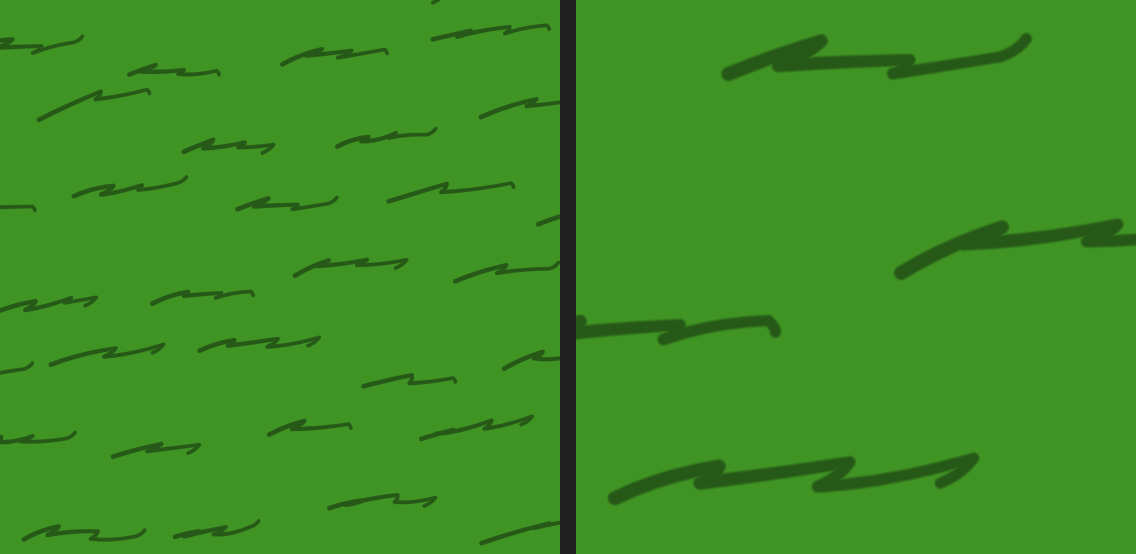
Left: the whole. Right: its middle third, enlarged.
Give the GLSL for this texture, as a WebGL 2 fragment shader.

```glsl
#version 300 es
precision highp float;
// Scattered dark green zigzag grass strokes, drawn as if by brush on a flat green lawn.

uniform vec2 u_resolution;
out vec4 fragColor;

const vec3 LAWN = vec3(0.25, 0.58, 0.14);
const vec3 INK = vec3(0.15, 0.35, 0.09);
const vec2 CELL = vec2(0.27, 0.141);
const float HALF_WIDTH = 0.0039;
const int CURVE_STEPS = 5;

// Sine-free hash of a cell and a salt, 0 to 1
float hash(vec2 cell, float salt) {
    vec3 q = fract(vec3(cell.xyx) * vec3(0.1031, 0.1030, 0.0973) + salt * 0.137);
    q += dot(q, q.yzx + 33.33);
    return fract((q.x + q.y) * q.z);
}

float hashRange(vec2 cell, float salt, float low, float high) {
    return mix(low, high, hash(cell, salt));
}

float segmentDistance(vec2 p, vec2 a, vec2 b) {
    vec2 pa = p - a, ba = b - a;
    return length(pa - ba * clamp(dot(pa, ba) / dot(ba, ba), 0.0, 1.0));
}

// Distance to a quadratic curve, split into short lines
float curveDistance(vec2 p, vec2 a, vec2 control, vec2 b) {
    float d = 1e3;
    vec2 last = a;
    for (int i = 1; i <= CURVE_STEPS; i++) {
        float t = float(i) / float(CURVE_STEPS);
        vec2 next = mix(mix(a, control, t), mix(control, b, t), t);
        d = min(d, segmentDistance(p, last, next));
        last = next;
    }
    return d;
}

// Final flick of the brush: back hook, upturn or short drop
vec2 endFlick(float choice) {
    if (choice < 0.3) return vec2(-0.020, -0.015);
    if (choice < 0.65) return vec2(0.016, 0.011);
    return vec2(0.004, -0.007);
}

// Rising strokes joined by small backward hooks
float strokeDistance(vec2 p, vec2 cell) {
    float span = hashRange(cell, 1.0, 0.145, 0.222);
    float pieces = hash(cell, 2.0) < 0.35 ? 2.0 : 3.0;
    float d = 1e3, back = 0.0;
    vec2 tip = vec2(0.0);
    for (float i = 0.0; i < pieces; i++) {
        float salt = 10.0 + i * 7.0;
        bool first = i < 0.5;

        // Forward sweep
        float run = span / pieces * hashRange(cell, salt, 0.8, 1.2) + back;
        float slope = first ? hashRange(cell, salt + 1.0, 0.22, 0.46)
                            : hashRange(cell, salt + 1.0, 0.02, 0.27);
        float bend = first ? hashRange(cell, salt + 2.0, 0.0, 0.007)
                           : hashRange(cell, salt + 2.0, -0.009, 0.005);
        vec2 next = tip + run * vec2(1.0, slope);
        vec2 control = mix(tip, next, 0.45) + vec2(0.0, bend);
        d = min(d, curveDistance(p, tip, control, next));
        tip = next;

        // Backward hook, or the flick that ends the stroke
        back = hashRange(cell, salt + 3.0, 0.004, 0.032);
        vec2 hook = vec2(-back, -hashRange(cell, salt + 4.0, 0.007, 0.016));
        if (i > pieces - 1.5) hook = endFlick(hash(cell, 5.0));
        vec2 bulge = tip + hook * 0.5 + vec2(0.003, -0.002);
        d = min(d, curveDistance(p, tip, bulge, tip + hook));
        tip += hook;
    }
    // Brush pressure eases off along the stroke
    float pressure = mix(1.08, 0.85, smoothstep(0.0, span, p.x));
    return d - HALF_WIDTH * pressure;
}

// Nearest stroke in a jittered grid with shifted rows
float fieldDistance(vec2 p) {
    float d = 1e3;
    for (float j = -1.0; j <= 1.0; j++) {
        float row = floor(p.y / CELL.y) + j;
        float shift = CELL.x * fract(row * 0.382 + 0.25 * hash(vec2(row, 3.0), 4.0));
        for (float i = -1.0; i <= 0.0; i++) {
            vec2 cell = vec2(floor((p.x + shift) / CELL.x) + i, row);
            vec2 jitter = vec2(hashRange(cell, 6.0, 0.01, 0.04),
                               hashRange(cell, 7.0, 0.015, 0.085));
            vec2 local = p - (cell * CELL - vec2(shift, 0.0) + jitter);
            if (abs(local.y - 0.03) < 0.09) d = min(d, strokeDistance(local, cell));
        }
    }
    return d;
}

void main() {
    vec2 p = gl_FragCoord.xy / u_resolution.y;
    float edge = max(0.0012, 0.75 / u_resolution.y);
    float ink = 1.0 - smoothstep(-edge, edge, fieldDistance(p + vec2(2.7, 1.41)));
    fragColor = vec4(mix(LAWN, INK, ink), 1.0);
}
```
